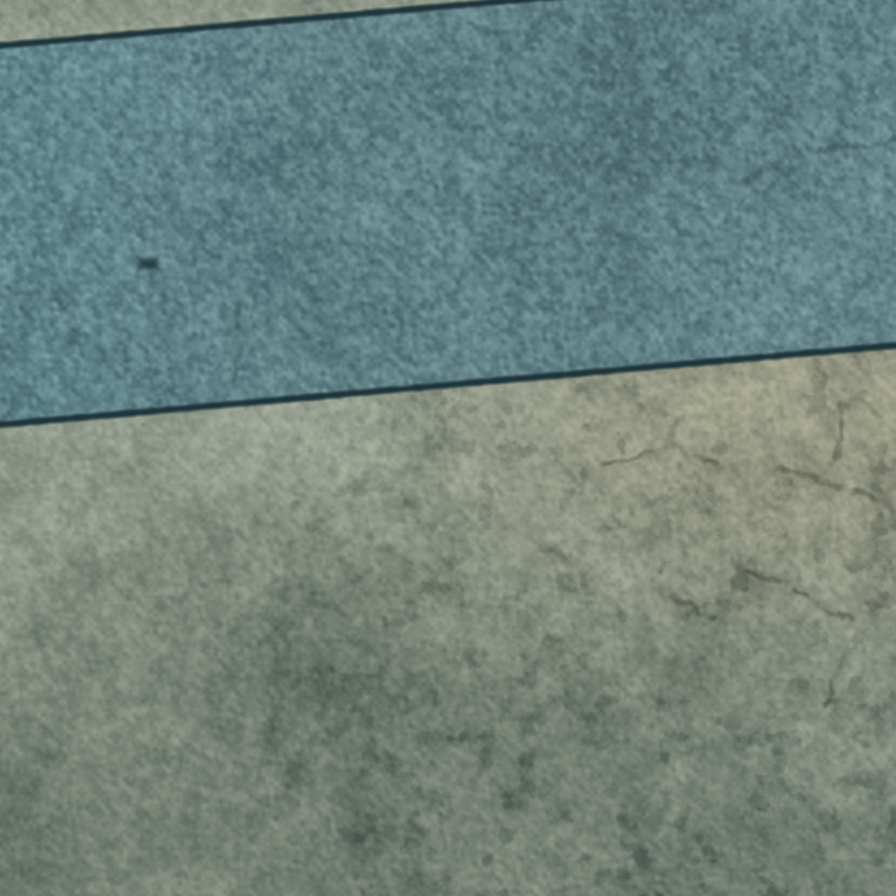
Write a Shadertoy shader that draws this texture.

```glsl
#define SEAM_SLOPE 0.0885
#define LOWER_SEAM 0.526
#define UPPER_SEAM 0.949
#define SEAM_HALF_WIDTH 0.0036
#define SEAM_BLUR 0.0028
#define GRAIN_SCALE 122.0
#define PAINT_GRAIN 0.74
#define CONCRETE_GRAIN 0.40
#define MOTTLE 0.44
#define CRACK_WIDTH 0.0046

// Soft stains: centre, radius, strength (negative lightens)
const vec4 STAINS[12] = vec4[12](
    vec4(0.36, 0.27, 0.14, 0.28), vec4(0.65, 0.21, 0.045, 0.40),
    vec4(0.78, 0.285, 0.05, 0.32), vec4(0.00, 0.11, 0.07, 0.28),
    vec4(0.42, 0.08, 0.13, 0.20), vec4(0.79, 0.06, 0.10, 0.20),
    vec4(0.72, 0.94, 0.14, 0.28), vec4(0.63, 0.76, 0.09, 0.18),
    vec4(0.28, 0.80, 0.10, 0.13), vec4(0.43, 0.63, 0.08, 0.12),
    vec4(0.07, 0.86, 0.12, -0.13), vec4(0.86, 0.66, 0.09, -0.15));

// Crack segments: start, end
const vec4 PAINT_CRACKS[6] = vec4[6](
    vec4(0.825, 0.770, 0.835, 0.800), vec4(0.835, 0.800, 0.895, 0.833),
    vec4(0.895, 0.833, 1.000, 0.842), vec4(0.000, 0.680, 0.060, 0.673),
    vec4(0.060, 0.673, 0.085, 0.635), vec4(0.268, 0.660, 0.265, 0.580));
const vec4 CONCRETE_CRACKS[10] = vec4[10](
    vec4(0.675, 0.480, 0.740, 0.495), vec4(0.740, 0.495, 0.762, 0.532),
    vec4(0.750, 0.500, 0.800, 0.485), vec4(0.870, 0.475, 0.940, 0.457),
    vec4(0.940, 0.457, 1.000, 0.430), vec4(0.830, 0.360, 0.880, 0.347),
    vec4(0.880, 0.347, 0.950, 0.305), vec4(0.750, 0.337, 0.795, 0.308),
    vec4(0.942, 0.545, 0.935, 0.490), vec4(0.947, 0.280, 0.918, 0.215));

float hash(vec2 cell) {
    uvec2 q = uvec2(ivec2(cell)) * uvec2(1597u, 3813u);
    uint n = (q.x ^ q.y) * 7919u;
    n = (n ^ (n >> 15)) * 48271u;
    n = (n ^ (n >> 13)) * 69621u;
    return float((n ^ (n >> 16)) & 65535u) / 65535.0;
}

float noise(vec2 p) {
    vec2 i = floor(p), f = fract(p);
    f = f * f * (3.0 - 2.0 * f);
    return mix(mix(hash(i), hash(i + vec2(1, 0)), f.x),
               mix(hash(i + vec2(0, 1)), hash(i + vec2(1, 1)), f.x), f.y);
}

float fbm(vec2 p) {
    float sum = 0.0, gain = 0.5;
    for (int k = 0; k < 5; k++) {
        sum += gain * noise(p);
        p = mat2(1.6, 1.2, -1.2, 1.6) * p + 17.3;
        gain *= 0.5;
    }
    return sum / 0.96875;
}

float segmentDistance(vec2 p, vec4 s) {
    vec2 a = p - s.xy, b = s.zw - s.xy;
    return length(a - b * clamp(dot(a, b) / dot(b, b), 0.0, 1.0));
}

float boxMask(vec2 p, vec2 halfSize, float soft) {
    vec2 d = abs(p) - halfSize;
    return 1.0 - smoothstep(-soft, soft, max(d.x, d.y));
}

void mainImage(out vec4 fragColor, in vec2 fragCoord) {
    vec2 uv = fragCoord / iResolution.xy;
    float soft = max(0.0018, 1.0 / iResolution.y);

    // Slanted painted band between two seams
    float lower = uv.y - LOWER_SEAM - SEAM_SLOPE * uv.x;
    float upper = uv.y - UPPER_SEAM - SEAM_SLOPE * uv.x;
    float paint = smoothstep(-soft, soft, lower) * (1.0 - smoothstep(-soft, soft, upper));

    // Broad stains with ragged outlines
    vec2 warp = vec2(fbm(uv * 18.0), fbm(uv * 18.0 + 41.0)) - 0.5;
    float stain = 0.0;
    for (int k = 0; k < 12; k++) {
        vec2 d = (uv + warp * 0.12 - STAINS[k].xy) / STAINS[k].z;
        stain += STAINS[k].w * exp(-dot(d, d));
    }

    // Diagonal fine grain, mottling and scattered pits
    vec2 slanted = vec2(uv.x + uv.y, (uv.y - uv.x) * 0.7);
    float grain = noise(slanted * GRAIN_SCALE) + 0.7 * noise(uv * GRAIN_SCALE * 1.7 + 7.0) - 0.85;
    float mottle = fbm(uv * 17.0 + 5.0) - 0.5 + 0.8 * (fbm(uv * 50.0 + 31.0) - 0.5);
    float pits = smoothstep(0.56, 0.76, fbm(uv * 46.0 + 9.0));
    pits *= 0.3 + 0.7 * smoothstep(0.1, 0.6, uv.x);

    // Wandering cracks of uneven depth
    vec2 bent = uv + (vec2(fbm(uv * 40.0), fbm(uv * 40.0 + 23.0)) - 0.5) * 0.018;
    float paintGap = 1.0, concreteGap = 1.0;
    for (int k = 0; k < 6; k++) paintGap = min(paintGap, segmentDistance(bent, PAINT_CRACKS[k]));
    for (int k = 0; k < 10; k++) concreteGap = min(concreteGap, segmentDistance(bent, CONCRETE_CRACKS[k]));
    float crack = 1.0 - smoothstep(0.0, CRACK_WIDTH + soft, mix(concreteGap, paintGap, paint));
    crack *= 0.4 + 0.6 * smoothstep(0.2, 0.7, noise(uv * 75.0));

    // Surface colours
    float wear = 0.50 + stain + mottle * MOTTLE - grain * PAINT_GRAIN;
    vec3 blue = mix(vec3(0.465, 0.597, 0.607), vec3(0.305, 0.425, 0.445), clamp(wear, -0.4, 1.6));
    blue *= mix(vec3(0.97, 1.0, 1.02), vec3(1.0), smoothstep(0.0, 0.65, uv.x));

    float grime = 0.53 - 0.68 * smoothstep(0.0, 0.85, uv.y) + stain;
    grime += mottle * MOTTLE * 1.4 - grain * CONCRETE_GRAIN + pits * 0.38;
    grime += 0.30 * smoothstep(-0.02, 0.02, upper);
    vec3 concrete = mix(vec3(0.588, 0.615, 0.555), vec3(0.375, 0.415, 0.375), clamp(grime, -0.35, 1.4));
    float warmth = smoothstep(0.25, 0.9, uv.x) * smoothstep(0.15, 0.5, uv.y);
    concrete *= mix(vec3(0.99, 1.01, 1.01), vec3(1.02, 0.99, 0.94), warmth);

    vec3 color = mix(concrete, blue, paint);
    color *= 1.0 - crack * mix(0.25, 0.16, paint);

    // Chips in the paint
    vec2 rough = uv + warp * 0.012;
    float chip = boxMask(rough - vec2(0.167, 0.709), vec2(0.010, 0.006), 0.005);
    chip += 0.45 * boxMask(rough - vec2(0.350, 0.697), vec2(0.005, 0.002), 0.003);
    color = mix(color, vec3(0.13, 0.22, 0.24), chip * 0.85);

    // Dark seams with softened edges
    float gap = min(abs(lower), abs(upper)) + (noise(uv * 90.0) - 0.5) * 0.0010;
    float blur = max(SEAM_BLUR, soft);
    float seam = 1.0 - smoothstep(SEAM_HALF_WIDTH - blur, SEAM_HALF_WIDTH + blur, gap);
    color = mix(color, vec3(0.10, 0.19, 0.22), seam * 0.95);

    fragColor = vec4(color, 1.0);
}
```
